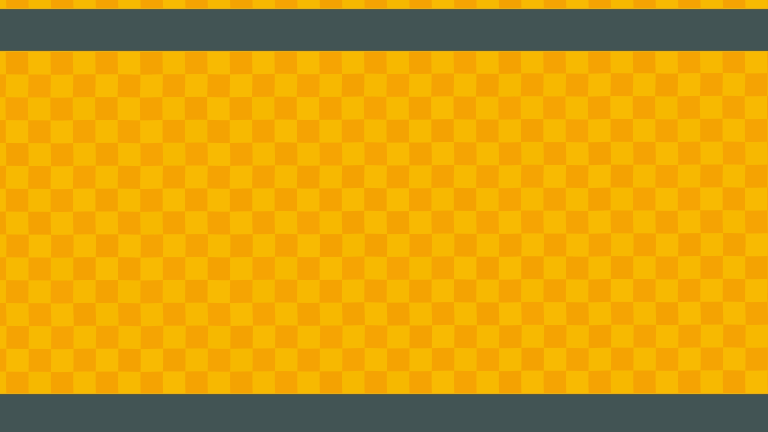
Give the GLSL for this pattern, as a Shadertoy shader.

```glsl
// Layout, in units of canvas height
const float PERIOD = 0.8912;          // one checker field plus one band
const float BAND_HEIGHT = 0.0972;
const float FIELD_BOTTOM = 0.0880;    // lower edge of the full field
const float ROWS = 15.0;              // checker rows in a field
const float CELL_WIDTH = 0.05185;
const float COLUMN_SHIFT = 0.0065;    // column edge nearest the centre line
const float TILT = 0.002;             // slight rotation of the checks
const float TRIM = 0.0030;            // thin lines along band edges
const float SOFTNESS = 0.0018;

// Wear
const float WOBBLE = 0.0005;
const float TONE_VARIATION = 0.008;

// Colours
const vec3 YELLOW = vec3(0.970, 0.725, 0.005);
const vec3 ORANGE = vec3(0.960, 0.640, 0.010);
const vec3 SLATE = vec3(0.260, 0.330, 0.330);
const vec3 OLIVE = vec3(0.380, 0.360, 0.200);
const vec3 PALE = vec3(0.890, 0.690, 0.120);

float hash(vec2 cell) {
    return fract(sin(dot(cell, vec2(127.1, 311.7))) * 4375.85);
}

// Smooth square wave per axis: +1 in even cells, -1 in odd cells
vec2 squareWave(vec2 u, vec2 blur) {
    vec2 edge = 2.0 * abs(fract(0.5 * u - 0.25) - 0.5) - 0.5;
    return clamp(2.0 * edge / blur, -1.0, 1.0);
}

vec3 checker(vec2 p, float fieldHeight, float blur) {
    // Rotate about the field centre, then waver the edges a little
    vec2 q = p - vec2(0.0, 0.5 * fieldHeight);
    q += TILT * vec2(q.y, -q.x);
    q += WOBBLE * (sin(q.yx * 31.0) + 0.5 * sin(q.yx * 67.0 + 1.3));

    vec2 cellSize = vec2(CELL_WIDTH, fieldHeight / ROWS);
    vec2 u = (q + vec2(-COLUMN_SHIFT, 0.5 * fieldHeight)) / cellSize;
    vec2 wave = squareWave(u, blur / cellSize);
    float tone = (hash(floor(u)) - 0.5) * TONE_VARIATION;
    return mix(ORANGE, YELLOW, 0.5 + 0.5 * wave.x * wave.y) + tone;
}

void mainImage(out vec4 fragColor, in vec2 fragCoord) {
    vec2 p = (fragCoord - vec2(0.5 * iResolution.x, 0.0)) / iResolution.y;
    float pixel = 1.0 / iResolution.y;
    float fieldHeight = PERIOD - BAND_HEIGHT;

    // Repeat field and band upwards
    p.y = mod(p.y - FIELD_BOTTOM, PERIOD);
    vec3 color = checker(p, fieldHeight, max(pixel, SOFTNESS));

    // Signed distance to the nearest band, negative inside
    float bandCentre = fieldHeight + 0.5 * BAND_HEIGHT;
    float offset = abs(p.y - bandCentre);
    float d = min(offset, PERIOD - offset) - 0.5 * BAND_HEIGHT;

    // Pale outer line, olive inner line, slate fill
    float aa = 0.5 * pixel;
    color = mix(color, PALE, 1.0 - smoothstep(-aa, aa, d - 0.5 * TRIM));
    color = mix(color, OLIVE, 1.0 - smoothstep(-aa, aa, d));
    color = mix(color, SLATE, 1.0 - smoothstep(-aa, aa, d + 0.5 * TRIM));

    fragColor = vec4(color, 1.0);
}
```
